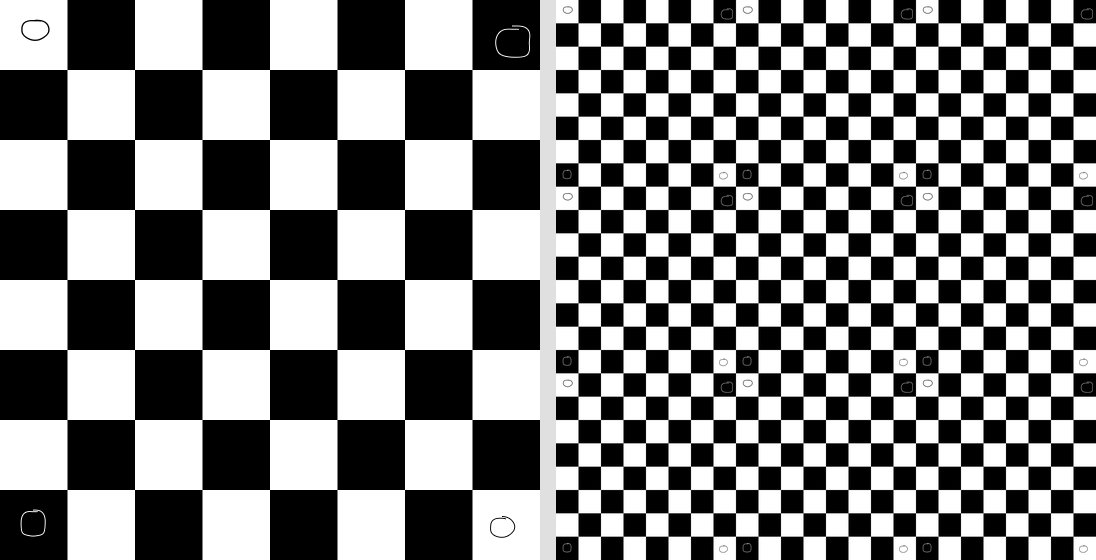
Left: one tile. Right: repeated 3 by 3.
Write a WebGL 2 fragment shader that draws this pattern.

```glsl
#version 300 es
precision highp float;
// Black and white checkerboard of 8 by 8 cells, with a freehand loop in each corner cell.
// Cells come from two triangle waves multiplied together; each loop is a wobbly
// superellipse that spirals slightly inwards, drawn in the inverse of its cell.

uniform vec2 u_resolution;
out vec4 outColor;

const vec2 CELLS = vec2(8.0);          // even counts, so the board tiles
const vec3 DARK = vec3(0.0);
const vec3 LIGHT = vec3(1.0);
const float WOBBLE = 0.035;            // unevenness of the hand, relative to radius
const float OVERLAP = 0.07;            // part of a turn the stroke runs past its start
const float TAU = 6.2831853;

// Corner loops: bottom left, bottom right, top left, top right.
const int LOOPS = 4;
// xy: centre as a fraction of the canvas, zw: radii in canvas heights
const vec4 LOOP_SHAPE[LOOPS] = vec4[](
  vec4(0.0607, 0.0664, 0.0215, 0.0225),
  vec4(0.9290, 0.0590, 0.0215, 0.0178),
  vec4(0.0650, 0.9466, 0.0241, 0.0176),
  vec4(0.9488, 0.9250, 0.0300, 0.0264));
// x: squareness of upper half, y: of lower half, z: inward drift, w: line width
const vec4 LOOP_STROKE[LOOPS] = vec4[](
  vec4(2.3, 5.0, 0.13, 0.0017),
  vec4(2.0, 2.4, 0.18, 0.0017),
  vec4(2.2, 2.2, 0.03, 0.0024),
  vec4(2.8, 4.0, 0.22, 0.0017));

// Sine-free hash to 0..1
float hash(float n) {
  n = fract(n * 0.1031 + 0.37);
  n *= n + 33.33;
  return fract(n * (n + n));
}

// Signed distance to the nearest cell border, positive in even cells
vec2 cellWave(vec2 cell) {
  vec2 phase = 2.0 * fract(cell * 0.5);
  return abs(abs(phase - 0.5) - 1.0) - 0.5;
}

// 0 in dark cells, 1 in light ones
float checker(vec2 uv) {
  vec2 pixel = CELLS / u_resolution;
  vec2 side = clamp(2.0 * cellWave(uv * CELLS) / pixel, -1.0, 1.0);
  return 0.5 - 0.5 * side.x * side.y;
}

// Coverage of one freehand loop
float loopInk(vec2 uv, int i) {
  vec4 shape = LOOP_SHAPE[i];
  vec4 stroke = LOOP_STROKE[i];
  vec2 offset = (uv - shape.xy) * u_resolution / u_resolution.y;
  vec2 q = offset / shape.zw;

  // Superellipse radius
  float power = q.y > 0.0 ? stroke.x : stroke.y;
  vec2 terms = pow(abs(q) + 1e-5, vec2(power));
  float radius = pow(terms.x + terms.y, 1.0 / power);

  // Clockwise angle from the top, with uneven hand movement
  float angle = atan(q.x, q.y + 1e-6);
  float turn = fract(angle / TAU);
  float phase = TAU * hash(float(i) + 1.0);
  float hand = WOBBLE * (cos(3.0 * angle + phase) + 0.5 * cos(5.0 * angle - phase));

  // Spiral stroke, whose end runs on past its start
  float path = 1.0 + hand + stroke.z * (0.5 - turn);
  float gap = abs(radius - path);
  if (turn < OVERLAP) gap = min(gap, abs(radius - path + stroke.z));

  float dist = gap * length(offset) / radius;
  return clamp(0.5 + (0.5 * stroke.w - dist) * u_resolution.y, 0.0, 1.0);
}

void main() {
  vec2 uv = gl_FragCoord.xy / u_resolution;
  float light = checker(uv);

  // Loops invert the cell below them
  float ink = 0.0;
  for (int i = 0; i < LOOPS; i++) ink = max(ink, loopInk(uv, i));
  light = mix(light, 1.0 - light, ink);

  outColor = vec4(mix(DARK, LIGHT, light), 1.0);
}
```
